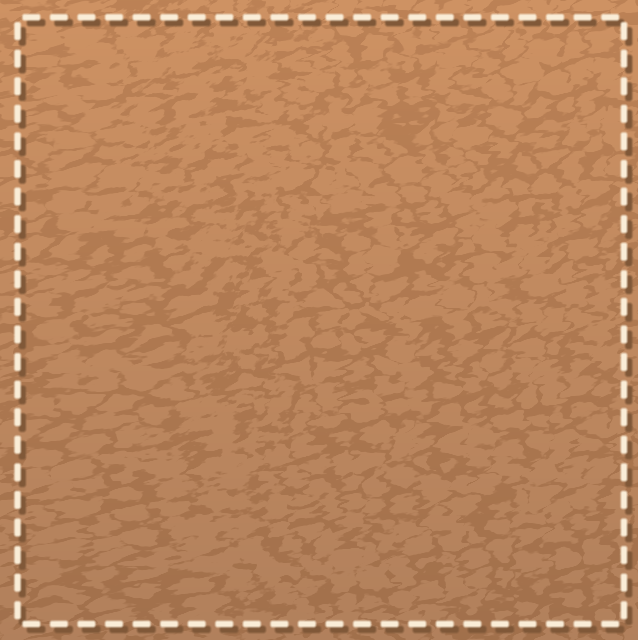
Reproduce this texture procedurally as a Shadertoy shader.

```glsl
const vec3 LEATHER_TOP = vec3(0.808, 0.572, 0.388);
const vec3 LEATHER_BOTTOM = vec3(0.695, 0.502, 0.36);
const vec3 CREASE_TOP = vec3(0.738, 0.508, 0.335);
const vec3 CREASE_BOTTOM = vec3(0.632, 0.438, 0.295);
const vec3 THREAD = vec3(0.98, 0.93, 0.845);
const vec3 THREAD_SHADOW = vec3(0.50, 0.345, 0.22);

const vec2 SEAM_MIN = vec2(0.0275, 0.025);
const vec2 SEAM_MAX = vec2(0.978, 0.973);
const float STITCH_COUNT = 22.0;
const vec2 STITCH_HALF = vec2(0.0140, 0.0050);
const float STITCH_RADIUS = 0.0038;
const float STITCH_SOFTNESS = 0.0028;
const vec2 SHADOW_OFFSET = vec2(0.0075, -0.0085);
const float SHADOW_SPREAD = 0.0006;

const float GRAIN_TILT = 0.2;
const vec2 LONG_CELLS = vec2(14.0, 32.0);
const vec2 ROUND_CELLS = vec2(23.0, 27.0);
const float CREASE_WIDTH = 0.16;
const float CREASE_SOFTNESS = 0.075;
const float STREAK_AMOUNT = 0.75;
const float SHRED_AMOUNT = 0.3;
const float CLUMP_AMOUNT = 0.3;
const float FOLD_AMOUNT = 0.12;

float hash(vec2 p) {
    return fract(sin(dot(p, vec2(127.1, 311.7))) * 43758.5453);
}

vec2 hash2(vec2 p) {
    return vec2(hash(p), hash(p + 57.3));
}

float noise(vec2 p) {
    vec2 i = floor(p), f = fract(p);
    f = f * f * (3.0 - 2.0 * f);
    return mix(mix(hash(i), hash(i + vec2(1, 0)), f.x),
               mix(hash(i + vec2(0, 1)), hash(i + vec2(1, 1)), f.x), f.y);
}

float fbm(vec2 p) {
    float sum = 0.0, amp = 0.54;
    for (int i = 0; i < 3; i++) {
        sum += amp * noise(p);
        p = p * 2.03 + 17.7;
        amp *= 0.55;
    }
    return sum;
}

// Gap between the two nearest cell centres: zero along cell borders
float cellGap(vec2 p) {
    vec2 cell = floor(p);
    float near = 9.0, next = 9.0;
    for (int y = -1; y <= 1; y++) {
        for (int x = -1; x <= 1; x++) {
            vec2 c = cell + vec2(x, y);
            float d = length(c + 0.1 + 0.8 * hash2(c) - p);
            next = min(next, max(near, d));
            near = min(near, d);
        }
    }
    return next - near;
}

// Ragged hide: stretched folds at the left, rounder pebbles at the right
float creaseMask(vec2 uv) {
    float c = cos(GRAIN_TILT), s = sin(GRAIN_TILT);
    vec2 p = mat2(c, -s, s, c) * uv;
    p.y += 0.03 * (noise(uv * 3.0) - 0.5);
    float pebbled = smoothstep(0.15, 0.65, uv.x + 0.3 * (noise(uv * 4.0) - 0.5));

    // Sideways jitter tears the cell walls into horizontal teeth
    vec2 warp = vec2(fbm(p * vec2(22, 34)), fbm(p * vec2(22, 34) + 40.0)) - 0.5;
    vec2 q = p + warp * vec2(0.035, 0.018);
    q.x += 0.022 * (noise(p * vec2(35, 150) + 11.0) - 0.5);
    float gap = mix(cellGap(q * LONG_CELLS), cellGap(q * ROUND_CELLS + 30.0), pebbled);

    // Streaks and clumps break the network into separate marks
    float streaks = fbm(p * mix(vec2(34, 105), vec2(46, 90), pebbled)) - 0.5;
    float shreds = noise(p * vec2(70, 210) + 3.0) - 0.5;
    float clumps = noise(q * mix(vec2(14, 30), vec2(22, 24), pebbled) + 21.0) - 0.5;
    float fold = 1.0 - smoothstep(0.0, 0.05, abs(noise(q * vec2(2.5, 9.0) + 5.0) - 0.5));
    float field = gap + STREAK_AMOUNT * streaks + SHRED_AMOUNT * shreds
                + CLUMP_AMOUNT * clumps - FOLD_AMOUNT * fold;
    return 1.0 - smoothstep(-CREASE_SOFTNESS, CREASE_SOFTNESS, field - CREASE_WIDTH);
}

float roundedDash(vec2 p) {
    vec2 q = p - STITCH_HALF + STITCH_RADIUS;
    return length(max(q, 0.0)) + min(max(q.x, q.y), 0.0) - STITCH_RADIUS;
}

// Distance to the dashes on all four sides of the seam
float stitchDistance(vec2 p) {
    vec2 span = SEAM_MAX - SEAM_MIN;
    vec2 pitch = span / STITCH_COUNT;
    vec2 index = clamp(floor((p - SEAM_MIN) / pitch), 0.0, STITCH_COUNT - 1.0);
    vec2 along = abs(p - SEAM_MIN - (index + 0.5) * pitch);
    vec2 across = abs(abs(p - 0.5 * (SEAM_MIN + SEAM_MAX)) - 0.5 * span);
    return min(roundedDash(vec2(along.x, across.y)), roundedDash(vec2(along.y, across.x)));
}

void mainImage(out vec4 fragColor, in vec2 fragCoord) {
    vec2 uv = fragCoord / iResolution.xy;
    float soft = max(STITCH_SOFTNESS, 1.0 / min(iResolution.x, iResolution.y));

    // Leather lit from above
    vec3 leather = mix(LEATHER_BOTTOM, LEATHER_TOP, uv.y);
    vec3 crease = mix(CREASE_BOTTOM, CREASE_TOP, uv.y);
    vec3 color = mix(leather, crease, creaseMask(uv));

    // Thread over its shadow
    float shadowEdge = stitchDistance(uv - SHADOW_OFFSET) - SHADOW_SPREAD;
    float shadow = 1.0 - smoothstep(-soft, soft, shadowEdge);
    float thread = 1.0 - smoothstep(-soft, soft, stitchDistance(uv));
    color = mix(color, THREAD_SHADOW, shadow);
    color = mix(color, THREAD, thread);

    fragColor = vec4(color, 1.0);
}
```
